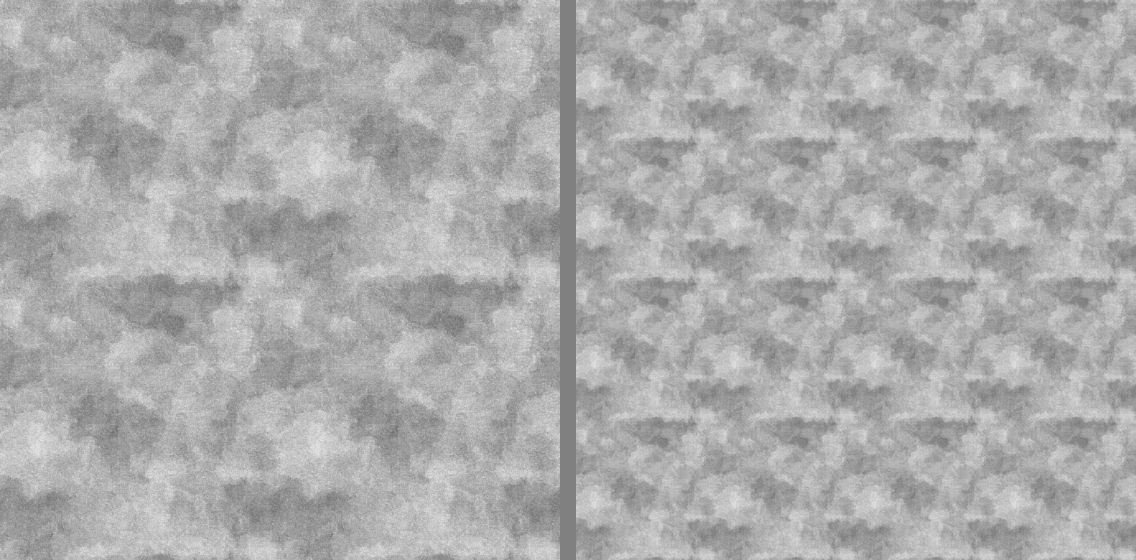
Left: one tile. Right: repeated 2 by 2.
This texture is drawn by a WebGL 1 fragment shader. Its source:

```glsl
precision highp float;
// Weathered grey concrete: two by two identical tiles of mottled, water-stained plaster.
// Warped, wrapping gradient noise over a broad sine layout forms the stains;
// cellular spots, thin veins and gritty grain add the wear.
uniform vec2 u_resolution;

const float TAU = 6.2831853;

float hash(vec2 cell, float seed) {
  return fract(sin(dot(cell, vec2(127.1, 311.7)) + seed * 17.3) * 43758.5);
}

// Cell index wrapped to the period, safe against rounding
vec2 wrapCell(vec2 cell, vec2 period) {
  return floor(mod(cell + 0.5, period));
}

float cornerSlope(vec2 cell, vec2 offset, vec2 period, float seed) {
  float angle = TAU * hash(wrapCell(cell, period), seed);
  return dot(vec2(cos(angle), sin(angle)), offset);
}

// Gradient noise repeating once per unit of p
float noise(vec2 p, vec2 period, float seed) {
  p *= period;
  vec2 i = floor(p), f = p - i;
  vec2 w = f * f * f * (f * (f * 6.0 - 15.0) + 10.0);
  vec2 e = vec2(1.0, 0.0);
  float low = mix(cornerSlope(i, f, period, seed),
                  cornerSlope(i + e.xy, f - e.xy, period, seed), w.x);
  float high = mix(cornerSlope(i + e.yx, f - e.yx, period, seed),
                   cornerSlope(i + e.xx, f - e.xx, period, seed), w.x);
  return mix(low, high, w.y);
}

float fbm(vec2 p, vec2 period, float seed) {
  float sum = 0.0, amplitude = 1.0;
  for (int k = 0; k < 6; k++) {
    sum += amplitude * noise(p, period, seed + float(k));
    period *= 2.0;
    amplitude *= 0.68;
  }
  return sum;
}

// Round blots with darker rims, one in some of the cells
float spots(vec2 p, float count) {
  p *= count;
  vec2 home = floor(p);
  float dark = 0.0;
  for (int y = -1; y <= 1; y++) {
    for (int x = -1; x <= 1; x++) {
      vec2 cell = home + vec2(float(x), float(y));
      vec2 id = wrapCell(cell, vec2(count));
      vec2 center = cell + 0.2 + 0.6 * vec2(hash(id, 31.0), hash(id, 32.0));
      float radius = 0.12 + 0.33 * hash(id, 33.0);
      float d = length(p - center) - radius;
      float blot = 0.5 * (1.0 - smoothstep(-0.08, 0.06, d)) + 0.5 * exp(-d * d * 250.0);
      dark = max(dark, blot * step(0.5, hash(id, 34.0)));
    }
  }
  return dark;
}

void main() {
  vec2 tile = 2.0 * gl_FragCoord.xy / u_resolution;

  // Ragged domain warp
  vec2 warp = vec2(fbm(tile, vec2(6.0), 1.0), fbm(tile, vec2(6.0), 11.0));
  vec2 p = tile + 0.05 * warp;

  // Broad light and dark areas
  float layout = cos(TAU * p.x - 0.25) * cos(2.0 * TAU * (p.y + 0.07));
  float cloud = fbm(p, vec2(4.0), 21.0) + 0.5 * layout;
  float detail = fbm(p, vec2(11.0, 14.0), 41.0);

  // Stained patches, pale plaster and tide marks along the stain edges
  float stain = 1.0 - smoothstep(-0.32, -0.14, cloud);
  float pale = smoothstep(0.14, 0.36, cloud);
  float edge = (cloud + 0.18) / 0.06;
  float tide = exp(-edge * edge) * smoothstep(0.0, 0.3, noise(tile, vec2(6.0), 51.0));

  // Broken dark veins
  float ridge = fbm(p, vec2(4.0, 3.0), 61.0) / 0.045;
  float vein = exp(-ridge * ridge) * smoothstep(0.0, 0.25, noise(tile, vec2(5.0), 71.0));

  float blots = spots(tile + 0.035 * warp, 15.0) * smoothstep(0.4, -0.3, cloud);

  // Gritty grain, faint brushed streaks and pale flecks
  float grain = noise(tile, vec2(170.0), 81.0) + 0.6 * noise(tile, vec2(83.0, 97.0), 82.0);
  float streak = noise(tile, vec2(5.0, 61.0), 84.0) + noise(tile, vec2(73.0, 4.0), 85.0);
  float fleck = smoothstep(0.28, 0.5, noise(tile, vec2(131.0), 83.0));

  float shade = 0.682 + 0.095 * cloud + 0.08 * detail;
  shade += 0.03 * pale - 0.04 * stain - 0.045 * tide - 0.05 * vein - 0.05 * blots;
  shade += 0.085 * grain + 0.02 * streak + 0.07 * fleck;
  gl_FragColor = vec4(vec3(clamp(shade, 0.42, 0.88)), 1.0);
}
```
